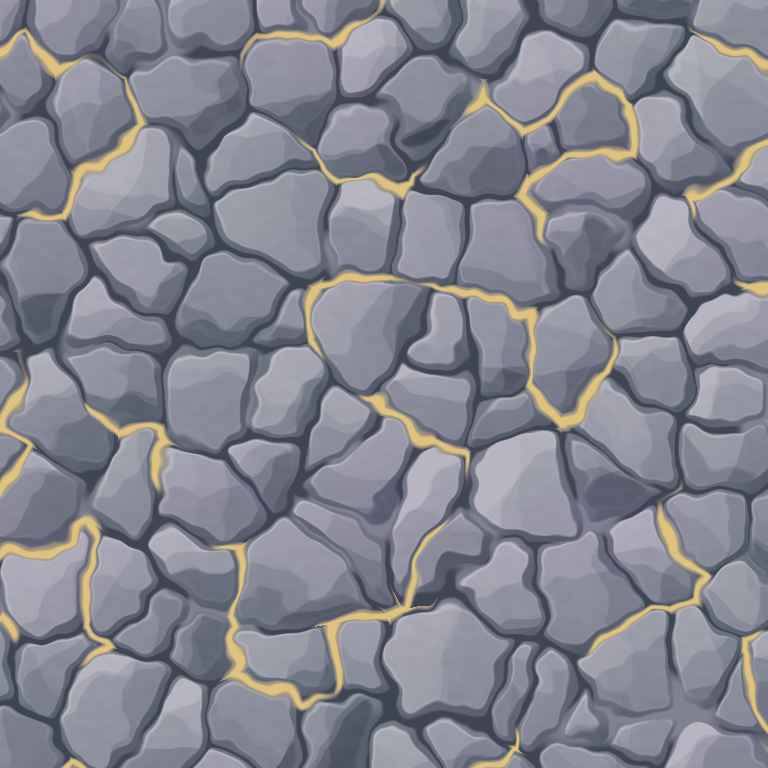
A WebGL 2 fragment shader for this texture:

```glsl
#version 300 es
precision highp float;

uniform vec2 u_resolution;
out vec4 fragColor;

#define STONES 9.6         // stones across the canvas
#define JITTER 0.95        // irregularity of the layout
#define SIZE_SPREAD 0.30   // difference between small and large stones
#define ROUNDING 20.0      // higher gives sharper stone corners
#define WARP 0.20          // bend of the stone outlines
#define BEVEL 0.085        // width of the sloping stone sides
#define CRACK 0.026        // half width of the dark gaps
#define VEIN 0.058         // half width of the gold veins
#define VEIN_SCALE 0.36    // frequency of the vein network
#define FACETS 3           // cut planes on each stone
#define LIGHT vec2(-0.51, 0.86)

struct Stone {
    vec2 id;
    vec2 offset;   // position relative to the stone centre
    vec2 normal;   // blended direction towards the nearest sides
    float edge;    // rounded distance to the outline
    float vein;    // distance to the nearest veined side
};

vec2 hash2(vec2 p) {
    vec3 q = fract(p.xyx * vec3(0.1031, 0.1030, 0.0973));
    q += dot(q, q.yzx + 33.33);
    return fract((q.xx + q.yz) * q.zy);
}

float corner(vec2 cell, vec2 f, vec2 o) {
    return dot(hash2(cell + o) * 2.0 - 1.0, f - o);
}

float gradientNoise(vec2 p) {
    vec2 i = floor(p), f = p - i;
    vec2 u = f * f * f * (f * (f * 6.0 - 15.0) + 10.0);
    float low = mix(corner(i, f, vec2(0, 0)), corner(i, f, vec2(1, 0)), u.x);
    float high = mix(corner(i, f, vec2(0, 1)), corner(i, f, vec2(1, 1)), u.x);
    return 1.6 * mix(low, high, u.y);
}

vec2 site(vec2 id) {
    return id + 0.5 + JITTER * (hash2(id) - 0.5);
}

// Squared distance reduced by a random weight, so stones differ in size
float power(vec2 p, vec2 id) {
    vec2 d = p - site(id);
    return dot(d, d) - SIZE_SPREAD * hash2(id + 71.3).x;
}

// Veins follow the borders between two groups of stones
float group(vec2 id) {
    float n = gradientNoise(site(id) * VEIN_SCALE + 5.4);
    return step(0.0, n + 0.22 * (hash2(id + 19.7).y - 0.5));
}

Stone findStone(vec2 p) {
    vec2 base = floor(p), id = base;
    float nearest = 1e3;
    for (int y = -2; y <= 2; y++)
    for (int x = -2; x <= 2; x++) {
        vec2 other = base + vec2(x, y);
        float d = power(p, other);
        if (d < nearest) { nearest = d; id = other; }
    }
    vec2 centre = site(id), normal = vec2(0.0);
    float own = group(id), total = 0.0, vein = 1e3;
    for (int y = -2; y <= 2; y++)
    for (int x = -2; x <= 2; x++) {
        vec2 other = base + vec2(x, y);
        if (other == id) continue;
        vec2 across = site(other) - centre;
        float span = max(length(across), 0.01);
        float side = (power(p, other) - nearest) / (2.0 * span);
        float weight = exp(-ROUNDING * side);
        total += weight;
        normal += weight * across / span;
        if (group(other) != own) vein = min(vein, side);
    }
    normal /= max(length(normal), 1e-5);
    return Stone(id, p - centre, normal, -log(max(total, 1e-9)) / ROUNDING, vein);
}

// Tone 0 to 3 runs from dark gap to pale stone
vec3 slate(float tone) {
    vec3 c = mix(vec3(0.25, 0.27, 0.33), vec3(0.39, 0.41, 0.47), clamp(tone, 0.0, 1.0));
    c = mix(c, vec3(0.51, 0.52, 0.58), clamp(tone - 1.0, 0.0, 1.0));
    return mix(c, vec3(0.64, 0.64, 0.69), clamp(tone - 2.0, 0.0, 1.6));
}

void main() {
    vec2 p = gl_FragCoord.xy / u_resolution.y * STONES;
    float soft = 0.008 + 0.7 * STONES / u_resolution.y;

    vec2 bend = vec2(gradientNoise(p * 1.3), gradientNoise(p * 1.3 + 40.0));
    bend += 0.35 * vec2(gradientNoise(p * 3.4 + 9.0), gradientNoise(p * 3.4 + 63.0));
    Stone stone = findStone(p + WARP * bend);
    float wide = gradientNoise(p * 0.9 + 17.0);
    float fine = gradientNoise(p * 2.6 + 31.0);

    // Stone tops: base tone, soft slope and flat cut planes
    float tone = 2.42 + 0.75 * (hash2(stone.id + 3.1).x - 0.5);
    tone += 0.35 * dot(stone.offset, LIGHT) + 0.12 * gradientNoise(p * vec2(5.0, 8.0));
    for (int i = 0; i < FACETS; i++) {
        vec2 r = hash2(stone.id * 1.7 + float(i) * 13.9);
        vec2 dir = vec2(cos(6.2832 * r.x), sin(6.2832 * r.x));
        float cut = dot(stone.offset, dir) + 0.10 * fine - 0.05 - 0.25 * r.y;
        tone += (0.6 * dot(dir, LIGHT) - 0.12) * smoothstep(-soft, soft, cut);
    }

    // Sides: broad in shadow, narrow with a pale rim in the light
    float lit = dot(stone.normal, LIGHT);
    float bevel = BEVEL * (1.0 - 0.5 * lit + 0.7 * fine);
    float sideTone = 1.2 + 0.5 * lit + 0.4 * wide;
    tone = mix(sideTone, tone, smoothstep(bevel - soft, bevel + soft, stone.edge));
    float rim = 1.0 - smoothstep(0.0, 0.018 + soft, abs(stone.edge - bevel - 0.01));
    tone += rim * (0.15 + 0.7 * max(lit, 0.0));

    // Gaps, here and there worn to a pale seam
    float gap = CRACK * (1.0 - 0.4 * lit + 1.3 * wide);
    float gapTone = mix(-0.1, 1.9, smoothstep(0.22, 0.45, gradientNoise(p * 0.8 + 88.0)));
    tone = mix(gapTone, tone, smoothstep(gap - soft, gap + soft, stone.edge));

    vec3 color = slate(tone);
    color += vec3(0.012, -0.004, 0.014) * gradientNoise(p * 0.5 + 52.0);

    // Gold veins with a tan margin, swelling and fading along their run
    float flow = smoothstep(-0.28, 0.10, gradientNoise(p * 0.55 + 27.0));
    float width = VEIN * flow * (0.9 + 0.8 * fine);
    float margin = 1.0 - smoothstep(width, width + 2.0 * soft, stone.vein);
    float core = 1.0 - smoothstep(0.45 * width, 0.75 * width + soft, stone.vein);
    color = mix(color, vec3(0.65, 0.60, 0.52), 0.85 * margin * smoothstep(0.0, 0.4, flow));
    color = mix(color, vec3(0.87, 0.76, 0.49), core * smoothstep(0.1, 0.6, flow));

    fragColor = vec4(color, 1.0);
}
```
